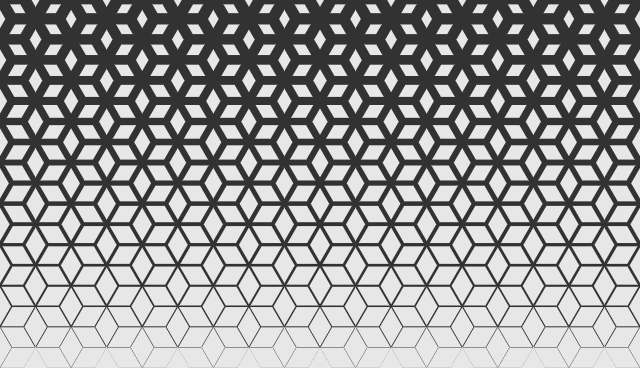
Write a Shadertoy shader that draws this pattern.

```glsl
// Rhombille tiling of light rhombi on a dark ground. Each rhombus shrinks about
// its own centre as it rises, so hairline seams below grow into heavy bars above.
// Tiles are found by rounding onto two rectangular grids per orientation.

#define COLUMNS 18.0        // hub columns across the canvas
#define SHRINK_LINEAR 0.42  // shrink gained in proportion to height
#define SHRINK_CURVE 0.17   // extra shrink towards the top
#define LIGHT vec3(0.905)
#define DARK vec3(0.198)

const float HALF_LONG = 0.57735;   // half diagonals, in column widths
const float HALF_SHORT = 0.33333;
const float INRADIUS = 0.28868;
const float PI = 3.14159265;

// Size of a tile, 1 at the bottom of the canvas, smaller above
float tileScale(float height) {
    float h = clamp(height, 0.0, 1.2);
    return 1.0 - SHRINK_LINEAR * h - SHRINK_CURVE * h * h;
}

// Signed distance to the edge lines of a scaled rhombus
float rhombus(vec2 q, vec2 axis, float scale) {
    float along = abs(dot(q, axis)) / HALF_LONG;
    float across = abs(dot(q, vec2(-axis.y, axis.x))) / HALF_SHORT;
    return (along + across - scale) * INRADIUS;
}

void mainImage(out vec4 fragColor, in vec2 fragCoord) {
    float pixel = COLUMNS / iResolution.x;
    vec2 p = fragCoord * pixel;
    float top = iResolution.y * pixel;
    vec2 cell = vec2(2.0, 2.0 * HALF_LONG);

    // Add the coverage of the nearest tile of each orientation and grid
    float cover = 0.0;
    for (int i = 0; i < 3; i++) {
        float angle = PI / 6.0 + float(i) * PI / 3.0;
        vec2 axis = vec2(cos(angle), sin(angle));
        for (int j = 0; j < 2; j++) {
            vec2 origin = axis * HALF_LONG + 0.5 * cell * float(j);
            vec2 centre = origin + cell * floor((p - origin) / cell + 0.5);
            float d = rhombus(p - centre, axis, tileScale(centre.y / top));
            cover += clamp(0.5 - d / pixel, 0.0, 1.0);
        }
    }

    fragColor = vec4(mix(DARK, LIGHT, min(cover, 1.0)), 1.0);
}
```
